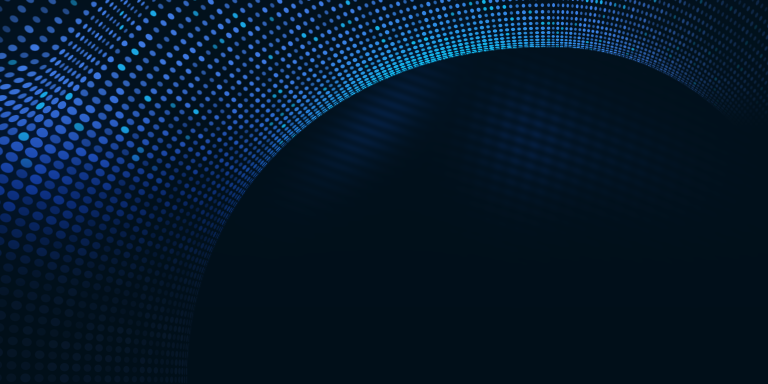
Write a Shadertoy shader that draws this background.

```glsl
// A curved sheet of glowing blue dots arching over a dark navy void.

float hash(vec2 p) {
    return fract(sin(dot(p, vec2(127.1, 311.7))) * 43758.5453);
}

// Soft elliptical glow, rotated by an angle
float glow(vec2 p, vec2 size, float angle) {
    float c = cos(angle), s = sin(angle);
    vec2 q = vec2(c * p.x + s * p.y, c * p.y - s * p.x) / size;
    return exp(-dot(q, q));
}

// Arch coordinates: x is the radius (1 on the inner rim), y the angle from the left
vec2 archCoords(vec2 p) {
    vec2 q = (p - vec2(1.43, 0.0)) / vec2(p.x < 1.43 ? 0.94 : 0.72, 0.875);
    vec2 k = pow(abs(q), vec2(2.1));
    return vec2(pow(k.x + k.y, 1.0 / 2.1), 3.14159 - atan(q.y, q.x));
}

// Blurred rows of dots far behind the arch
vec3 backdrop(vec2 p) {
    vec3 color = mix(vec3(0.004, 0.058, 0.097), vec3(0.006, 0.066, 0.112), p.y);
    float leftRows = 0.75 + 0.25 * sin(210.0 * (p.y + 0.35 * p.x));
    float rightRows = 0.7 + 0.3 * sin(215.0 * (p.y + 0.12 * p.x * p.x));
    float columns = 0.85 + 0.15 * sin(150.0 * (p.x - 0.2 * p.y));
    color += vec3(0.012, 0.055, 0.14) * leftRows * glow(p - vec2(0.99, 0.69), vec2(0.21, 0.075), 0.75);
    color += vec3(0.010, 0.038, 0.10) * rightRows * columns
           * (glow(p - vec2(1.36, 0.64), vec2(0.13, 0.15), 0.0)
            + 0.6 * glow(p - vec2(1.53, 0.62), vec2(0.26, 0.13), -0.3));
    return color;
}

void mainImage(out vec4 fragColor, in vec2 fragCoord) {
    vec2 p = fragCoord / iResolution.y;
    vec2 arch = archCoords(p);
    float depth = max(arch.x - 1.0, 0.0);

    // Dot grid: rows crowd toward the rim and along a crease at the upper left
    float crease = dot(p - vec2(0.27, 0.92), vec2(-0.763, 0.646));
    float creaseFade = smoothstep(0.6, 0.9, p.y);
    vec2 grid = vec2(35.0 * sqrt(depth) + 6.0 * creaseFade * smoothstep(-0.07, 0.07, crease),
                     40.0 * arch.y + 8.0 * arch.y * arch.y);
    vec2 id = floor(grid);
    vec2 cell = fract(grid) - 0.5;
    float random = hash(id);

    // Regions of the sheet
    float rim = exp(-12.0 * depth);
    float leftSide = 1.0 - smoothstep(0.15, 0.6, p.x);
    float cyanArc = exp(-pow((p.x - 1.13) / 0.32, 2.0)) * rim;
    float swell = glow(p - vec2(0.1, 0.62), vec2(0.2, 0.22), 0.0);

    // Smooth dots, fading to their mean cover where cells are tiny
    float radius = 0.23 + 0.12 * leftSide * smoothstep(1.0, 0.6, p.y) + 0.16 * rim
                 + 0.05 * swell + 0.05 * (random - 0.5);
    float dist = length(cell);
    float blur = length(cell / max(dist, 0.001) * fwidth(grid));
    float dots = 1.0 - smoothstep(radius - 0.7 * blur, radius + 0.7 * blur, dist);
    dots = mix(dots, 3.14 * radius * radius, smoothstep(0.6, 1.2, blur));

    // Brightness over the sheet
    float light = 0.1 + 0.9 * smoothstep(0.2, 0.78, p.y);
    light *= 1.0 - 0.8 * smoothstep(1.45, 1.95, p.x);
    light *= 1.0 - 0.5 * smoothstep(0.0, 0.25, crease) * creaseFade;
    light *= 0.65 + 0.5 * random;
    light += 0.25 * swell + 0.5 * cyanArc;
    light *= 1.0 - smoothstep(1.5, 1.7, p.x) * smoothstep(0.8, 0.66, p.y);

    // Dot colours: deep blue below, bright blue above, cyan on the rim and sparks
    vec3 dotColor = mix(vec3(0.06, 0.22, 0.62), vec3(0.24, 0.47, 0.88), smoothstep(0.45, 0.85, p.y));
    float spark = step(0.94, hash(id + 17.3)) * smoothstep(0.5, 0.7, p.y);
    dotColor = mix(dotColor, vec3(0.07, 0.70, 0.90), clamp(1.3 * cyanArc + 0.8 * spark, 0.0, 1.0));
    dotColor = mix(vec3(0.20, 0.32, 0.62), dotColor, smoothstep(0.1, 0.4, p.y));

    // Combine the sheet, its haze and the backdrop
    float inside = smoothstep(0.0, 0.006, arch.x - 1.0);
    vec3 color = backdrop(p);
    color += inside * vec3(0.005, 0.025, 0.09) * (swell + 0.8 * cyanArc);
    color = mix(color, dotColor, clamp(dots * light * inside, 0.0, 1.0));
    fragColor = vec4(color, 1.0);
}
```
